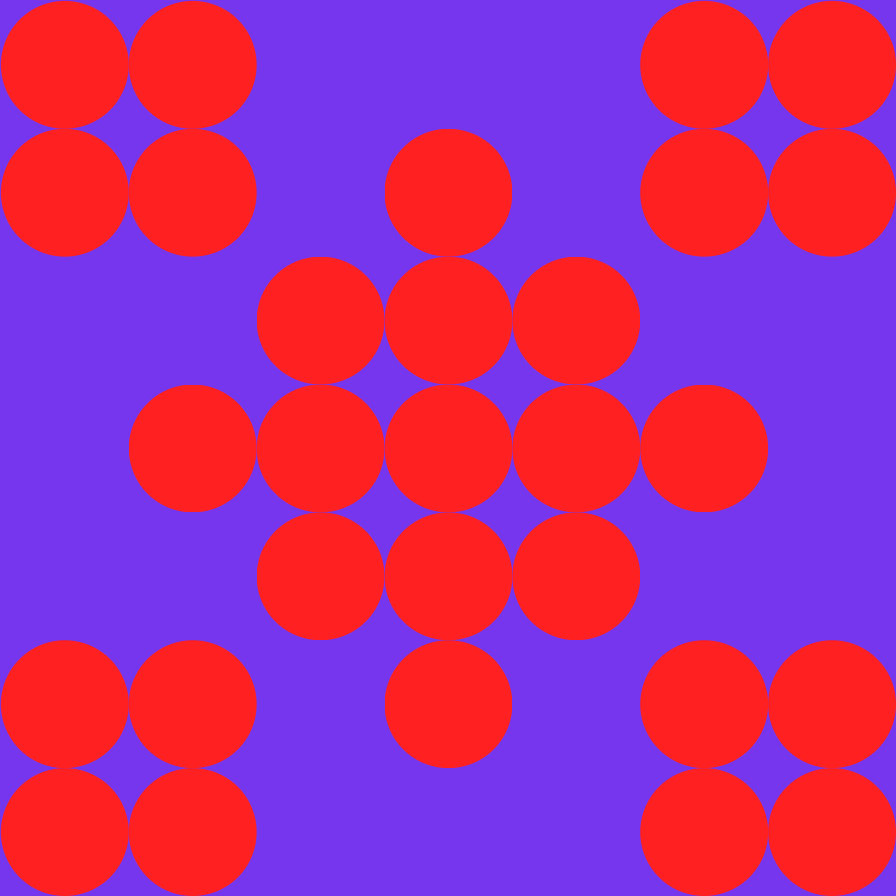
A Shadertoy shader for this pattern:

```glsl
// Red discs on a violet 7 by 7 grid: a central diamond and four corner blocks.

const vec3 VIOLET = vec3(0.46, 0.21, 0.93);
const vec3 RED = vec3(1.0, 0.125, 0.13);
const float CELLS = 7.0;        // cells along each side
const float MARGIN = 0.001;     // thin gap at the left and top edges
const float RADIUS = 0.5;       // disc radius in cells, so neighbours touch
const float DIAMOND_REACH = 2.0;
const float CORNER_START = 2.0;

// 1 where a cell, counted from the centre, holds a disc
float hasDisc(vec2 cell) {
    vec2 a = abs(cell);
    bool diamond = a.x + a.y < DIAMOND_REACH + 0.5;
    bool corner = min(a.x, a.y) > CORNER_START - 0.5;
    return diamond || corner ? 1.0 : 0.0;
}

void mainImage(out vec4 fragColor, in vec2 fragCoord) {
    vec2 uv = fragCoord / iResolution.xy;

    // Grid coordinates, shifted right and down by the margin
    float scale = CELLS / (1.0 - MARGIN);
    vec2 grid = (uv - vec2(MARGIN, 0.0)) * scale;
    vec2 cell = clamp(floor(grid), 0.0, CELLS - 1.0);
    vec2 local = grid - cell - 0.5;

    // Disc with an edge one pixel wide
    float pixel = scale / min(iResolution.x, iResolution.y);
    float dist = length(local) - RADIUS;
    float disc = clamp(0.5 - dist / pixel, 0.0, 1.0);
    disc *= hasDisc(cell - floor(CELLS * 0.5));

    fragColor = vec4(mix(VIOLET, RED, disc), 1.0);
}
```
